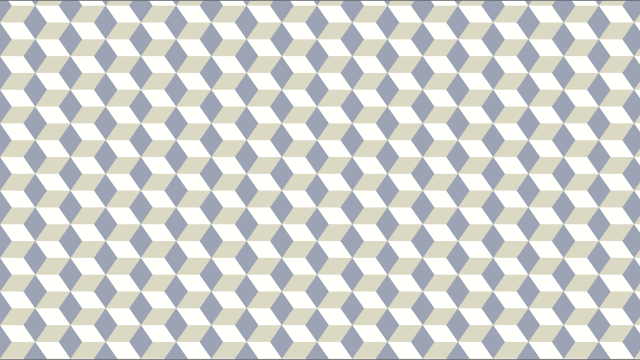
Reproduce this pattern procedurally as a WebGL 1 fragment shader.

```glsl
precision highp float;
// Tumbling-block tiling: columns of blue diamonds joined by white and sand parallelograms.

uniform vec2 u_resolution;

// Antialiased inside mask; distance is in canvas heights.
float coverage(float distanceToEdge) {
  return clamp(0.5 - distanceToEdge * u_resolution.y, 0.0, 1.0);
}

void main() {
  vec2 canvas = gl_FragCoord.xy / u_resolution.y;
  float fromTop = 1.0 - canvas.y;

  // One unit is a column step across, or half a diamond down.
  vec2 cell = vec2(0.09785, 0.0467);
  vec2 grid = vec2(canvas.x, fromTop - 0.0625) / cell;

  // Side faces alternate by row, and swap in each gap between columns.
  float facePhase = mod(grid.y + floor(grid.x) + 0.5, 2.0);
  float whiteEdge = (abs(facePhase - 1.0) - 0.5) * cell.y;
  vec3 color = mix(vec3(0.86, 0.85, 0.77), vec3(1.0, 1.0, 0.99), coverage(whiteEdge));

  // Diamonds touch tip to tip; odd columns shift by half a diamond.
  float column = floor(grid.x + 0.5);
  vec2 offset = vec2(grid.x - column, mod(grid.y + column, 2.0) - 1.0);
  float diamondEdge = (3.0 * abs(offset.x) + abs(offset.y) - 1.0)
                    / length(vec2(3.0, 1.0) / cell);
  color = mix(color, vec3(0.61, 0.64, 0.71), coverage(diamondEdge));

  // Hairline along the top and bottom borders.
  float borderEdge = min(canvas.y, fromTop) - 0.0023;
  color = mix(color, vec3(0.42, 0.42, 0.46), coverage(borderEdge));

  gl_FragColor = vec4(color, 1.0);
}
```
